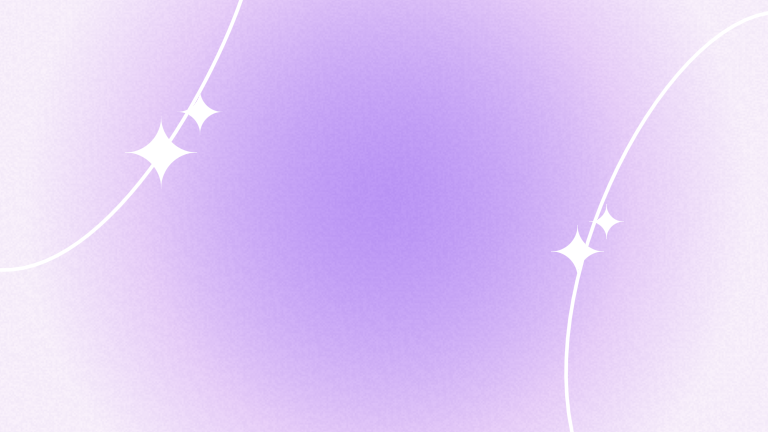
This background is drawn by a Shadertoy shader. Its source:

```glsl
const vec3 VIOLET = vec3(0.73, 0.585, 0.96);
const vec3 ORCHID = vec3(0.90, 0.80, 0.97);
const vec3 PALE = vec3(0.965, 0.93, 0.98);
const float LINE_HALF_WIDTH = 0.0042;
const int CURVE_STEPS = 28;

float hash(vec2 p) {
    return fract(sin(dot(p, vec2(127.1, 311.7))) * 43758.5453);
}

float valueNoise(vec2 p) {
    vec2 cell = floor(p);
    vec2 f = fract(p);
    f = f * f * (3.0 - 2.0 * f);
    float low = mix(hash(cell), hash(cell + vec2(1.0, 0.0)), f.x);
    float high = mix(hash(cell + vec2(0.0, 1.0)), hash(cell + vec2(1.0)), f.x);
    return mix(low, high, f.y);
}

float segmentDistance(vec2 p, vec2 a, vec2 b) {
    vec2 ab = b - a;
    float t = clamp(dot(p - a, ab) / dot(ab, ab), 0.0, 1.0);
    return length(p - a - ab * t);
}

vec2 bezier(vec2 a, vec2 b, vec2 c, vec2 d, float t) {
    float s = 1.0 - t;
    return s * s * s * a + 3.0 * s * s * t * b + 3.0 * s * t * t * c + t * t * t * d;
}

float curveDistance(vec2 p, vec2 a, vec2 b, vec2 c, vec2 d) {
    float nearest = 10.0;
    vec2 previous = a;
    for (int i = 1; i <= CURVE_STEPS; i++) {
        vec2 current = bezier(a, b, c, d, float(i) / float(CURVE_STEPS));
        nearest = min(nearest, segmentDistance(p, previous, current));
        previous = current;
    }
    return nearest;
}

// Four-pointed star cut from a square by four corner circles
float starDistance(vec2 p, vec2 center, float radius) {
    vec2 q = abs(p - center);
    float corners = radius - length(q - radius);
    return max(corners, max(q.x, q.y) - radius);
}

float coverage(float dist, float pixel) {
    return 1.0 - smoothstep(-0.7 * pixel, 0.7 * pixel, dist);
}

vec3 glowColor(vec2 p, vec2 center) {
    float r = length((p - center) * vec2(1.0, 0.97));
    float inner = pow(min(r / 0.57, 1.0), 1.6);
    float outer = clamp((r - 0.57) / 0.27, 0.0, 1.0);
    return mix(mix(VIOLET, ORCHID, inner), PALE, outer);
}

void mainImage(out vec4 fragColor, in vec2 fragCoord) {
    float pixel = 1.0 / iResolution.y;
    vec2 p = fragCoord * pixel;
    // Keep the layout centered on wider or narrower canvases
    p.x += 0.5 * (16.0 / 9.0 - iResolution.x * pixel);

    // Soft glow with fine grain
    vec3 color = glowColor(p, vec2(0.895, 0.535));
    float grain = valueNoise(p * 260.0) - 0.5;
    color += grain * vec3(0.030, 0.035, 0.015);

    // Sweeping lines
    float leftLine = curveDistance(p, vec2(0.558, 1.0), vec2(0.486, 0.792),
                                   vec2(0.250, 0.366), vec2(0.0, 0.375));
    float rightLine = curveDistance(p, vec2(1.778, 0.970), vec2(1.537, 0.931),
                                    vec2(1.243, 0.380), vec2(1.324, 0.0));
    float shape = min(leftLine, rightLine) - LINE_HALF_WIDTH;

    // Sparkles along the lines
    shape = min(shape, starDistance(p, vec2(0.373, 0.647), 0.083));
    shape = min(shape, starDistance(p, vec2(0.463, 0.741), 0.052));
    shape = min(shape, starDistance(p, vec2(1.337, 0.418), 0.061));
    shape = min(shape, starDistance(p, vec2(1.404, 0.487), 0.040));

    color = mix(color, vec3(1.0), coverage(shape, pixel));
    fragColor = vec4(clamp(color, 0.0, 1.0), 1.0);
}
```
